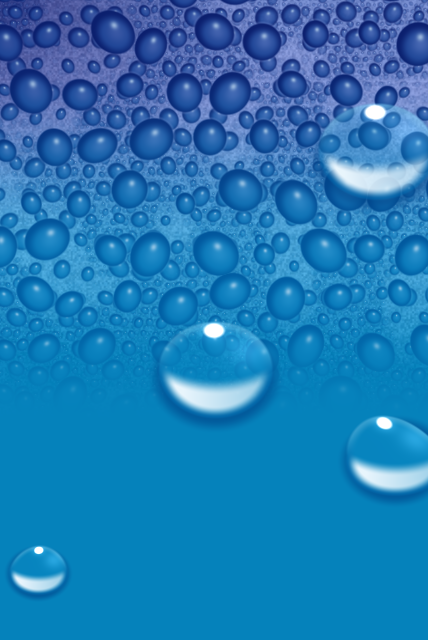
Give the GLSL for this texture, as a WebGL 2 fragment shader.

```glsl
#version 300 es
precision highp float;
// Water beads on a blue film that fades into a flat blue sheet, with four
// clear glass drops on top. Beads come from staggered jittered grids, finest
// first; each glass drop is a tapered ellipse with shadow, crescent and glint.
uniform vec2 u_resolution;
out vec4 fragColor;

const vec3 SHEET = vec3(0.02, 0.51, 0.735);

vec2 hash2(vec2 p) {
  vec3 h = fract(p.xyx * vec3(0.1031, 0.1030, 0.0973));
  h += dot(h, h.yzx + 33.33);
  return fract((h.xx + h.yz) * h.zy);
}

float noise(vec2 p) {
  vec2 i = floor(p), f = fract(p);
  f = f * f * (3.0 - 2.0 * f);
  float low = mix(hash2(i).x, hash2(i + vec2(1, 0)).x, f.x);
  float high = mix(hash2(i + vec2(0, 1)).x, hash2(i + vec2(1, 1)).x, f.x);
  return mix(low, high, f.y);
}

// Closest bead of one grid: xy = place inside the bead, z = signed distance.
vec3 closestBead(vec2 p, float cell, float seed) {
  vec2 g = p / cell;
  vec3 best = vec3(2.0, 2.0, 1.0);
  for (int j = -1; j <= 1; j++) {
    float row = floor(g.y) + float(j);
    float stagger = 0.5 * mod(row, 2.0);
    for (int i = -1; i <= 1; i++) {
      vec2 id = vec2(floor(g.x - stagger) + float(i), row);
      vec2 a = hash2(id + seed), b = hash2(id + seed + 71.0);
      vec2 center = id + vec2(0.5 + stagger, 0.5) + (a - 0.5) * 0.36;
      float radius = mix(0.20, 0.43, b.x);
      vec2 q = (g - center) / radius;
      q.x = q.x * mix(0.88, 1.2, b.y) + q.y * (a.x - 0.5) * 0.45;
      float d = (length(q) - 1.0) * radius * cell;
      if (d < best.z) best = vec3(q, d);
    }
  }
  return best;
}

// Film behind the beads: sheet blue, sky blue, lavender, indigo corner.
vec3 filmColor(vec2 p) {
  vec3 c = mix(SHEET, vec3(0.22, 0.60, 0.81), smoothstep(0.38, 0.62, p.y));
  c = mix(c, vec3(0.45, 0.54, 0.80), smoothstep(0.60, 0.88, p.y));
  float corner = smoothstep(0.48, -0.05, p.x) * smoothstep(0.68, 1.04, p.y);
  return mix(c, vec3(0.13, 0.17, 0.47), 0.8 * corner);
}

vec3 beadColor(vec2 q, vec2 p, vec3 film) {
  float high = smoothstep(0.55, 0.95, p.y);
  vec3 rim = mix(vec3(0.0, 0.37, 0.64), vec3(0.04, 0.12, 0.43), high);
  vec3 body = mix(vec3(0.03, 0.48, 0.73), vec3(0.11, 0.26, 0.58), high);
  vec3 c = mix(rim, body, smoothstep(1.0, 0.5, length(q - vec2(0.08, -0.1))));
  vec2 haze = q - vec2(0.15, 0.0), glint = q - vec2(0.12, 0.32);
  c = mix(c, film + 0.08, 0.38 * exp(-4.0 * dot(haze, haze)));
  return mix(c, vec3(0.78, 0.88, 0.96), 0.65 * exp(-38.0 * dot(glint, glint)));
}

vec3 beadedFilm(vec2 p, float aa) {
  vec3 film = filmColor(p);
  float smear = smoothstep(0.52, 0.78, noise(p * 11.0 + 4.0));
  float grain = noise(p * 330.0) - 0.5;
  vec3 c = film + 0.12 * grain + vec3(0.06, 0.04, 0.03) * smear;
  for (int i = 0; i < 4; i++) {
    float level = float(i);
    vec3 bead = closestBead(p, 0.0095 * pow(2.05, level), 13.0 + 37.0 * level);
    float strength = min(1.0, 0.42 + 0.24 * level);
    if (i < 2) strength *= 1.0 - 0.8 * smear;
    c = mix(c, film, 0.4 * smoothstep(0.005, 0.0, bead.z) * step(1.5, level));
    float cover = smoothstep(aa, -aa, bead.z);
    c = mix(c, beadColor(bead.xy, p, film), cover * strength);
  }
  return mix(SHEET, c, smoothstep(0.34, 0.53, p.y));
}

// Clear drop: taper narrows the top, lean shifts the glint sideways.
vec3 glassDrop(vec3 under, vec2 p, vec2 center, vec2 size, float taper, float lean) {
  vec2 q = (p - center) / size;
  float shade = length((q + vec2(0.0, 0.14)) * vec2(0.98, 1.0));
  vec3 c = mix(under, vec3(0.0, 0.27, 0.54), 0.65 * smoothstep(1.2, 0.88, shade));
  q.x = (q.x - lean * max(q.y, 0.0)) / (1.0 - taper * q.y);
  float d = length(q);
  float edge = 1.5 / (u_resolution.y * size.y);

  // Body, dark lower rim and pale upper rim.
  vec3 body = mix(under, SHEET + vec3(0.02, 0.03, 0.04), 0.3);
  float ring = smoothstep(0.78, 1.0, d);
  body = mix(body, vec3(0.01, 0.36, 0.63), 0.7 * ring * smoothstep(0.5, -0.5, q.y));
  body = mix(body, vec3(0.60, 0.83, 0.93), 0.32 * ring * smoothstep(-0.1, 0.7, q.y));
  vec2 sheen = q - vec2(0.55, 0.42);
  body += 0.13 * exp(-9.0 * dot(sheen, sheen));

  // Crescent of light at the base and glint at the top.
  float crescent = smoothstep(0.0, 0.34, 0.32 * q.x * q.x - 0.18 - q.y);
  crescent *= smoothstep(0.98, 0.76, d) * (0.86 - 0.25 * q.x);
  body = mix(body, vec3(0.91, 0.96, 0.99), clamp(crescent, 0.0, 1.0));
  float glint = length((q - vec2(-0.03, 0.82)) / vec2(0.19, 0.16));
  body = mix(body, vec3(1.0), smoothstep(1.15, 0.7, glint));
  body += 0.2 * exp(-0.7 * glint * glint);
  return mix(c, body, smoothstep(1.0 + edge, 1.0 - edge, d));
}

void main() {
  vec2 p = gl_FragCoord.xy / u_resolution.y;
  vec3 c = beadedFilm(p, 1.2 / u_resolution.y);
  c = glassDrop(c, p, vec2(0.589, 0.763), vec2(0.091, 0.075), 0.0, 0.0);
  c = glassDrop(c, p, vec2(0.337, 0.422), vec2(0.089, 0.075), 0.0, 0.0);
  c = glassDrop(c, p, vec2(0.618, 0.288), vec2(0.076, 0.062), 0.17, -0.25);
  c = glassDrop(c, p, vec2(0.060, 0.109), vec2(0.045, 0.038), 0.15, 0.05);
  fragColor = vec4(clamp(c, 0.0, 1.0), 1.0);
}
```
